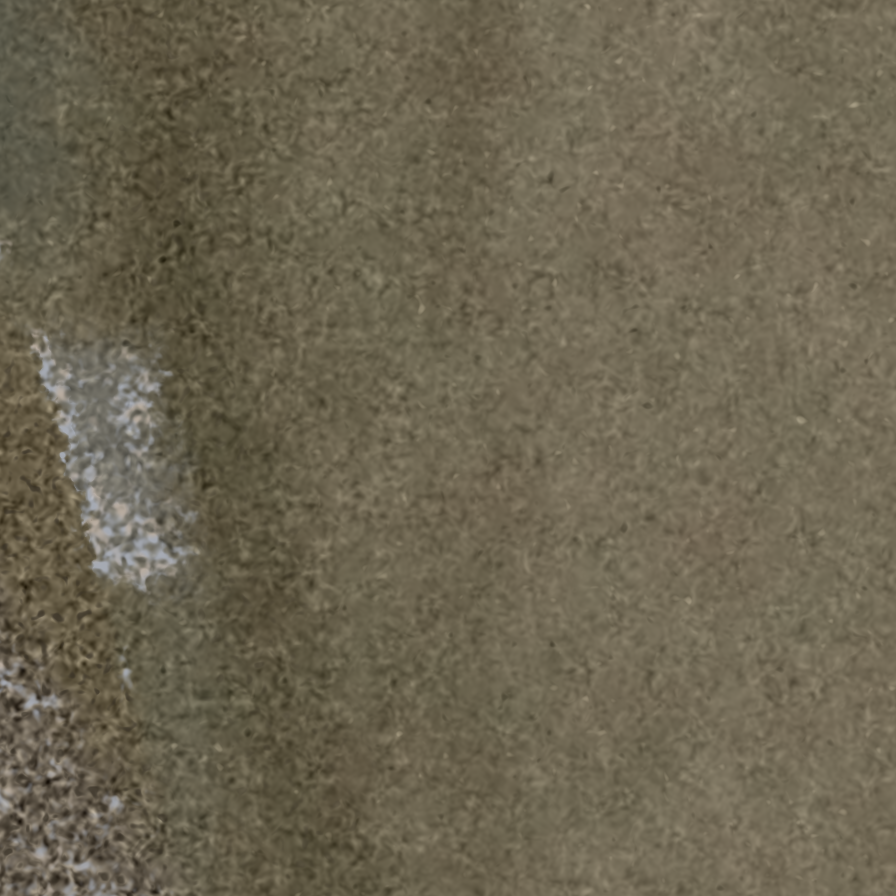
Give the GLSL for this texture, as a three.js fragment shader.

```glsl
// Dry, grainy olive-brown ground with soft streaks, a pale worn patch and rubble at the left.
varying vec2 vUv;

vec2 hash2(vec2 p) {
  vec3 q = fract(vec3(p.xyx) * vec3(0.1031, 0.103, 0.0973));
  q += dot(q, q.yzx + 33.33);
  return fract((q.xx + q.yz) * q.zy);
}

float cornerDot(vec2 cell, vec2 corner, vec2 f) {
  return dot(hash2(cell + corner) * 2.0 - 1.0, f - corner);
}

// Gradient noise, about -0.7 to 0.7
float noise(vec2 p) {
  vec2 i = floor(p), f = fract(p);
  vec2 u = f * f * f * (f * (f * 6.0 - 15.0) + 10.0);
  float low = mix(cornerDot(i, vec2(0, 0), f), cornerDot(i, vec2(1, 0), f), u.x);
  float high = mix(cornerDot(i, vec2(0, 1), f), cornerDot(i, vec2(1, 1), f), u.x);
  return mix(low, high, u.y);
}

float fbm(vec2 p) {
  float sum = 0.0, amp = 1.0;
  for (int i = 0; i < 4; i++) {
    sum += amp * noise(p);
    p = mat2(0.8, 0.6, -0.6, 0.8) * p * 2.0 + 17.3;
    amp *= 0.6;
  }
  return sum;
}

float bell(float x, float width) {
  return exp(-x * x / (width * width));
}

void main() {
  vec2 uv = vUv;
  mat2 turn = mat2(0.8, 0.6, -0.6, 0.8);

  // Warped grain in several sizes, strong in some places and faint in others
  vec2 warped = uv + 0.006 * vec2(noise(uv * 38.0 + 9.0), noise(uv * 38.0 + 77.0));
  float grain = 0.85 * noise(warped * 82.0 + 40.0) + 0.75 * noise(turn * warped * 135.0 + 90.0)
              + 0.4 * noise(turn * uv * 42.0 + 60.0) + 0.25 * noise(uv * 21.0 + 33.0);
  grain *= clamp(1.0 + 1.1 * fbm(uv * 24.0 + 120.0), 0.4, 1.9);
  float flecks = noise(warped * 72.0 + 210.0) + 0.8 * noise(turn * warped * 120.0 + 150.0);
  vec2 ragged = uv + 0.035 * vec2(fbm(uv * 26.0 + 5.0), fbm(uv * 26.0 + 70.0));

  // Broad tone: lighter to the right, with upright streaks and soft blotches
  vec3 color = mix(vec3(0.41, 0.382, 0.298), vec3(0.457, 0.424, 0.345), smoothstep(0.2, 0.75, uv.x));
  color += 0.03 * fbm(uv * vec2(9.0, 2.5) + 11.0) + 0.035 * fbm(uv * 8.0 + 31.0);
  color += vec3(0.014, 0.0, 0.004) * fbm(uv * 6.0 + 51.0);
  float bandX = mix(0.33, 0.19, smoothstep(0.05, 0.75, uv.y));
  color -= vec3(0.062, 0.061, 0.06) * bell(ragged.x - bandX, 0.085);
  color -= 0.04 * bell(ragged.x - 0.52, 0.04) * smoothstep(0.5, 0.8, uv.y);
  color += 0.015 * bell(ragged.x - 0.6, 0.05) * smoothstep(0.5, 0.8, uv.y);
  color -= 0.025 * bell(ragged.x - 0.53, 0.06) * smoothstep(0.6, 0.2, uv.y);

  // Cool green-grey shade in the upper left corner
  float shade = smoothstep(0.15, -0.02, ragged.x + 0.06 * fbm(uv * 9.0)) * smoothstep(0.62, 0.85, ragged.y);
  color = mix(color, vec3(0.325, 0.33, 0.28), 0.75 * shade);

  // Ochre soil left of the slanting border
  float borderX = 0.03 + 0.3 * (0.63 - uv.y);
  float soil = smoothstep(0.025, -0.025, ragged.x - borderX) * smoothstep(0.68, 0.54, ragged.y);
  color = mix(color, vec3(0.39, 0.345, 0.255), 0.7 * soil);

  // Cool grey tint trailing below the patch
  float trail = bell(ragged.x - 0.2, 0.055) * smoothstep(0.42, 0.3, uv.y);
  color = mix(color, vec3(0.39, 0.38, 0.315), 0.5 * trail);

  // Pale patch between two slanting sides, fading out at the right and top
  float rightX = 0.165 + 0.2 * (0.6 - uv.y);
  float patchMask = smoothstep(-0.005, 0.015, ragged.x - borderX)
                  * smoothstep(0.035, -0.035, ragged.x - rightX)
                  * smoothstep(0.32, 0.38, ragged.y) * smoothstep(0.66, 0.57, ragged.y);
  color = mix(color, vec3(0.445, 0.44, 0.41), 0.85 * patchMask);

  // Rubble in the lower left corner
  float rubble = smoothstep(0.04, -0.06, ragged.x - 0.2 + 0.6 * max(ragged.y - 0.02, 0.0));
  color = mix(color, vec3(0.4, 0.365, 0.32), 0.8 * rubble);

  // Grain contrast rises toward the left
  float contrast = mix(0.17, 0.115, smoothstep(0.2, 0.6, uv.x)) + 0.09 * soil + 0.1 * rubble;
  contrast *= 1.0 - 0.45 * shade;
  color += grain * contrast * vec3(1.0, 0.97, 0.9);

  // White chips along the patch edges, in clumps of rubble and at the far left
  float rim = bell(ragged.x - borderX - 0.014, 0.016) * smoothstep(0.34, 0.38, uv.y) * smoothstep(0.65, 0.62, uv.y);
  float foot = bell(ragged.y - 0.385, 0.045) * bell(ragged.x - 0.145, 0.06);
  float corner = bell(length((ragged - vec2(0.16, 0.56)) * vec2(1.0, 0.45)), 0.028);
  float strays = bell(length((uv - vec2(0.0, 0.72)) * vec2(1.0, 0.6)), 0.016)
               + bell(length((uv - vec2(0.14, 0.25)) * vec2(1.0, 0.3)), 0.01);
  float clumps = rubble * clamp(0.65 + 0.9 * fbm(uv * 14.0 + 88.0), 0.1, 1.0);
  float chipArea = clamp(rim + foot + 0.75 * corner + strays + clumps + 0.5 * patchMask, 0.0, 1.0);
  float chips = smoothstep(0.35, 1.15, flecks + 0.75 * chipArea) * chipArea;
  vec3 chipColor = mix(vec3(0.66, 0.68, 0.72), vec3(0.74, 0.69, 0.64), smoothstep(-0.1, 0.3, noise(uv * 40.0 + 19.0)));
  color = mix(color, chipColor, 0.95 * chips);

  // Dark pits in the soil and rubble, fewer along the dark band
  float pitArea = max(max(soil, rubble), 0.45 * bell(ragged.x - bandX, 0.1));
  float pits = smoothstep(0.15, 0.6, -flecks) * pitArea;
  color = mix(color, vec3(0.2, 0.175, 0.135), 0.65 * pits);

  // Sparse light grains and dark dots over the open ground
  float specks = smoothstep(0.32, 0.65, noise(warped * 80.0 + 300.0));
  float dots = smoothstep(0.34, 0.65, noise(warped * 74.0 + 400.0));
  color += (0.13 * specks - 0.11 * dots) * vec3(1.0, 0.95, 0.87);

  gl_FragColor = vec4(clamp(color, 0.0, 1.0), 1.0);
}
```
